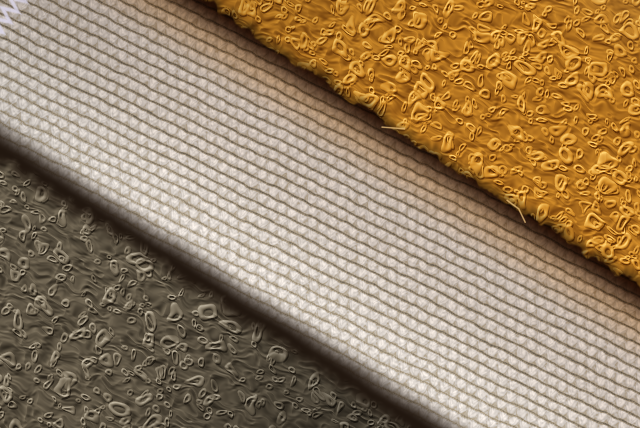
Write a Shadertoy shader that draws this texture.

```glsl
// Diagonal bands of cloth: gold boucle, ribbed cream knit and grey boucle, parted by soft shadows.
#define SLOPE_DIR vec2(0.8346, -0.5508)
#define ROW_DIR vec2(0.894, -0.447)
#define GOLD_EDGE 1.097
#define GREY_EDGE 0.538
#define ROW_PITCH 0.0255
#define STITCH_PITCH 0.0260
#define LOOP_SIZE 0.044
#define RELIEF 0.75
#define LIGHT_DIR vec2(-0.45, 0.89)
#define SHADOW_COLOR vec3(0.13, 0.09, 0.06)

float hash(vec2 p) {
    vec3 q = fract(vec3(p.xyx) * 0.1031);
    q += dot(q, q.yzx + 33.33);
    return fract((q.x + q.y) * q.z);
}

float noise(vec2 p) {
    vec2 i = floor(p), f = fract(p);
    f = f * f * (3.0 - 2.0 * f);
    return mix(mix(hash(i), hash(i + vec2(1, 0)), f.x),
               mix(hash(i + vec2(0, 1)), hash(i + vec2(1, 1)), f.x), f.y);
}

vec2 across(vec2 d) { return vec2(-d.y, d.x); }

float segment(vec2 p, vec2 a, vec2 b) {
    vec2 ab = b - a;
    return length(p - a - ab * clamp(dot(p - a, ab) / dot(ab, ab), 0.0, 1.0));
}

// Curled yarn: squashed rings, one jittered ring per cell
float curls(vec2 p, float density) {
    vec2 cell = floor(p);
    float height = 0.0;
    for (int j = -1; j <= 1; j++)
    for (int i = -1; i <= 1; i++) {
        vec2 id = cell + vec2(i, j);
        float r = hash(id + 7.3);
        if (hash(id + 51.7) > density) continue;
        vec2 d = p - id - vec2(hash(id), hash(id + 19.1));
        float angle = 6.283 * r;
        vec2 axis = vec2(cos(angle), sin(angle));
        d = vec2(dot(d, axis), 1.5 * dot(d, across(axis)));
        float ring = (length(d) - 0.2 - 0.2 * r) / 0.17;
        height = max(height, (1.0 - ring * ring) * (0.65 + 0.35 * r));
    }
    return height;
}

// Boucle surface: warped short fibres under two sizes of curls
float boucle(vec2 p, float density) {
    vec2 q = vec2(dot(p, ROW_DIR), dot(p, across(ROW_DIR)));
    vec2 warp = vec2(noise(p * 34.0), noise(p * 34.0 + 40.0)) - 0.5;
    q += warp * 0.022;
    float coarse = 1.0 - abs(2.0 * noise(q * vec2(36, 75)) - 1.0);
    float fine = noise(q * vec2(80, 185));
    vec2 bent = p + warp * 0.02;
    float loops = max(curls(bent / LOOP_SIZE, density),
                      0.7 * curls(bent / (LOOP_SIZE * 0.55) + 31.0, density + 0.1));
    return 0.42 * coarse + 0.25 * fine + 0.6 * loops;
}

vec3 boucleColor(vec2 p, float density, vec3 dark, vec3 mid, vec3 pale) {
    float h = boucle(p, density);
    float lit = (h - boucle(p + LIGHT_DIR * 0.004, density)) * RELIEF;
    float tone = clamp(0.16 + 0.46 * h + lit, 0.0, 1.0);
    return tone < 0.5 ? mix(dark, mid, tone * 2.0) : mix(mid, pale, tone * 2.0 - 1.0);
}

// Knit tone: grooved rows of staggered stitches with slanting strands
float knit(vec2 p, float v) {
    vec2 q = vec2(dot(p, ROW_DIR), dot(p, across(ROW_DIR)));
    q.y += 0.005 * (noise(p * 9.0) - 0.5) + 0.004 * (noise(p * 48.0) - 0.5);
    float row = q.y / ROW_PITCH, rowId = floor(row), f = fract(row);
    float a = q.x / STITCH_PITCH + 0.5 * mod(rowId, 2.0) + 0.25 * hash(vec2(rowId, 3.0));
    float upper = smoothstep(0.62, 0.80, v);
    float edge = min(f, 1.0 - f);
    float groove = 1.0 - smoothstep(0.02, 0.17, edge);
    vec2 d = vec2(fract(a) - 0.5, f - 0.54);
    float bump = 1.0 - smoothstep(0.04, 0.34, dot(d, d) * 1.4);
    float lean = fract(a) < 0.5 ? 1.0 : -0.6;
    float strand = sin(6.283 * (a * 3.0 + lean * f * 2.0 + noise(p * 90.0)));
    float grain = noise(q * vec2(150, 210)) - 0.5;
    return 0.92 + 0.16 * bump - mix(0.13, 0.30, upper) * groove
         + 0.035 * strand + 0.16 * grain + 0.10 * d.y;
}

vec3 creamColor(vec2 p, float u, float v) {
    vec3 base = mix(vec3(0.85, 0.82, 0.79), vec3(0.76, 0.71, 0.67), smoothstep(0.62, 0.96, v));
    base = mix(base, vec3(0.66, 0.54, 0.42), smoothstep(0.93, 1.05, v));
    base *= mix(0.88, 1.0, smoothstep(-0.55, 0.1, u));
    float tone = knit(p, v);
    vec3 c = base * tone;
    c = mix(c, c * vec3(1.03, 0.98, 0.87), smoothstep(0.98, 0.78, tone));
    // Shadows along both borders
    c = mix(SHADOW_COLOR, c, smoothstep(0.548, 0.622, v + 0.008 * noise(p * 14.0)));
    vec3 warmShade = mix(vec3(0.20, 0.10, 0.04), vec3(1), smoothstep(1.10, 1.02, v));
    return c * warmShade;
}

void mainImage(out vec4 fragColor, in vec2 fragCoord) {
    vec2 p = fragCoord / iResolution.y;
    float px = 1.0 / iResolution.y;
    float u = dot(p, SLOPE_DIR), v = dot(p, across(SLOPE_DIR));
    vec3 color = creamColor(p, u, v);

    // Pale zigzag seam in the upper left corner
    vec2 s = vec2(dot(p - vec2(0.0, 0.91), vec2(0.6, 0.8)), dot(p - vec2(0.0, 0.91), vec2(-0.8, 0.6)));
    float zigzag = abs(s.y - 0.005 - 0.065 * abs(fract(s.x / 0.03) - 0.5)) * 0.3;
    color = mix(color, vec3(0.86, 0.84, 0.91), 0.85 * smoothstep(0.003 + px, 0.001, zigzag));

    // Gold cloth with a lumpy border
    float lumps = 0.018 * (noise(vec2(u * 38.0, 2.0)) - 0.5) + 0.007 * (noise(p * 110.0) - 0.5);
    float gold = v - GOLD_EDGE + 0.006 * sin(3.08 * (p.x - 0.48)) + lumps;
    if (gold > -0.01) {
        vec3 c = boucleColor(p, 0.55, vec3(0.36, 0.18, 0.025), vec3(0.79, 0.53, 0.16), vec3(0.98, 0.80, 0.43));
        c *= mix(0.90, 1.04, smoothstep(-0.2, 0.45, u)) * mix(0.45, 1.0, smoothstep(-0.005, 0.035, gold));
        c = mix(c, vec3(0.75, 0.55, 0.25), 0.35 * smoothstep(1.45, 1.72, v));
        color = mix(color, c, smoothstep(-px, px + 0.003, gold));
    }

    // Grey cloth sinking into the shadow
    float grey = GREY_EDGE - v + lumps;
    if (grey > -0.02) {
        vec3 c = boucleColor(p + 5.0, 0.38, vec3(0.13, 0.11, 0.08), vec3(0.42, 0.38, 0.31), vec3(0.71, 0.67, 0.59));
        c *= mix(1.08, 0.72, smoothstep(0.05, 0.85, u));
        c = mix(SHADOW_COLOR, c, smoothstep(-0.01, 0.045, grey));
        color = mix(color, c, smoothstep(-0.015, 0.01, grey));
    }

    // Stray fibres
    float hair = min(segment(p, vec2(1.185, 0.532), vec2(1.212, 0.512)), segment(p, vec2(1.212, 0.512), vec2(1.227, 0.481)));
    hair = min(hair, segment(p, vec2(0.893, 0.703), vec2(0.945, 0.699)));
    color = mix(color, vec3(0.90, 0.74, 0.48), 0.8 * smoothstep(0.0012 + px, 0.0, hair));
    fragColor = vec4(clamp(color, 0.0, 1.0), 1.0);
}
```
